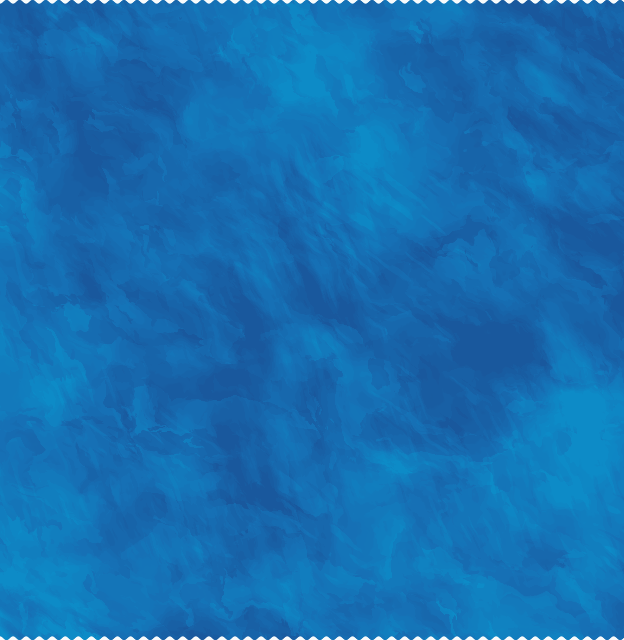
This texture is drawn by a Shadertoy shader. Its source:

```glsl
// Layered blue brushwork: broad cloudy patches, covered by torn directional
// daubs, then short bristle streaks and scratches, stepped into flat tones.
// A white scalloped trim runs along the top and bottom edges.

const float STROKE_ANGLE = -0.65;
const int DAUB_LAYERS = 8;

const vec3 DEEP_BLUE = vec3(0.098, 0.345, 0.615);
const vec3 MID_BLUE = vec3(0.085, 0.440, 0.710);
const vec3 BRIGHT_BLUE = vec3(0.050, 0.545, 0.780);
const vec3 TRIM_WHITE = vec3(0.97, 0.985, 0.99);

float hash(vec2 cell) {
    vec3 h = fract(vec3(cell.xyx) * 0.1031);
    h += dot(h, h.yzx + 33.33);
    return fract((h.x + h.y) * h.z);
}

float noise(vec2 p) {
    vec2 cell = floor(p);
    vec2 f = fract(p);
    f = f * f * (3.0 - 2.0 * f);
    float low = mix(hash(cell), hash(cell + vec2(1, 0)), f.x);
    float high = mix(hash(cell + vec2(0, 1)), hash(cell + vec2(1, 1)), f.x);
    return mix(low, high, f.y);
}

float fbm(vec2 p) {
    float sum = 0.0;
    float weight = 0.516;
    for (int i = 0; i < 5; i++) {
        sum += weight * noise(p);
        p = p * 2.03 + vec2(17.3, 9.1);
        weight *= 0.5;
    }
    return sum;
}

// Coordinates along and across a stroke of the given direction
vec2 strokeSpace(vec2 p, float angle) {
    float c = cos(angle), s = sin(angle);
    return vec2(c * p.x + s * p.y, c * p.y - s * p.x);
}

// Bends positions so that edges look torn by the brush
vec2 ragged(vec2 p, float scale, float amount) {
    vec2 bend = vec2(fbm(p * scale + 31.0), fbm(p * scale + 73.0));
    return p + amount * (bend - 0.5);
}

float broadPatches(vec2 p) {
    return 0.47 + 1.85 * (fbm(strokeSpace(p, -0.3) * vec2(3.8, 5.0) + 5.0) - 0.5);
}

// Overlapping opaque daubs with crisp edges; finer and thinner layer by layer
float addDaubs(vec2 p, float base) {
    float tone = base;
    for (int i = 0; i < DAUB_LAYERS; i++) {
        float id = float(i);
        float angle = STROKE_ANGLE + 0.55 * sin(id * 2.4);
        float fineness = 1.0 + 0.16 * id;
        vec2 q = strokeSpace(p, angle) * fineness;
        float shape = fbm(q * vec2(6.0, 13.0) + id * 19.7);
        float cover = smoothstep(0.548, 0.562, shape);
        float target = base + 1.0 * (noise(q * vec2(5.0, 9.0) + id * 41.3) - 0.5);
        tone = mix(tone, target, 0.55 * cover);
    }
    return tone;
}

// Streaks confined to regions; positive is light, negative is dark
float bristles(vec2 p, float angle, vec2 scale, float seed) {
    vec2 q = strokeSpace(p, angle);
    float region = smoothstep(0.48, 0.70, fbm(p * 4.5 + seed));
    return region * (fbm(q * scale + seed) - 0.5);
}

// Short thin marks, mostly light, with tapered ends
float scratches(vec2 p, float angle, float seed) {
    vec2 q = strokeSpace(p, angle);
    float region = smoothstep(0.54, 0.64, fbm(p * 6.0 + seed));
    float line = noise(q * vec2(19.0, 130.0) + seed);
    return region * (smoothstep(0.72, 0.84, line) - 0.7 * smoothstep(0.24, 0.14, line));
}

// Partly flattens the tone into steps with narrow borders
float softSteps(float tone, float count, float amount) {
    float level = tone * count;
    float stepped = (floor(level) + smoothstep(0.40, 0.60, fract(level))) / count;
    return mix(tone, stepped, amount);
}

vec3 paintColor(float tone) {
    float t = clamp(tone, 0.0, 1.0) * 2.0;
    vec3 lower = mix(DEEP_BLUE, MID_BLUE, min(t, 1.0));
    return mix(lower, BRIGHT_BLUE, max(t - 1.0, 0.0));
}

float scallopTrim(vec2 p, float pixel) {
    float edge = 0.0027 + 0.0030 * cos(6.28318 * p.x / 0.0204);
    float inside = min(p.y, 1.0 - p.y) - edge;
    return 1.0 - smoothstep(-0.7 * pixel, 0.7 * pixel, inside);
}

void mainImage(out vec4 fragColor, in vec2 fragCoord) {
    float pixel = 1.0 / iResolution.y;
    vec2 p = fragCoord * pixel;
    vec2 paint = ragged(ragged(p, 38.0, 0.016), 9.0, 0.075);

    float tone = addDaubs(paint, broadPatches(paint));
    vec2 hair = ragged(p, 14.0, 0.022);
    tone += 0.75 * bristles(hair, STROKE_ANGLE, vec2(9.0, 42.0), 12.0);
    tone += 0.65 * bristles(hair, -1.2, vec2(10.0, 46.0), 57.0);
    tone += 0.17 * scratches(hair, STROKE_ANGLE, 8.0);
    tone += 0.12 * scratches(hair, -1.2, 64.0);
    tone = softSteps(tone, 12.0, 0.75);

    vec3 color = mix(paintColor(tone), TRIM_WHITE, scallopTrim(p, pixel));
    fragColor = vec4(color, 1.0);
}
```
